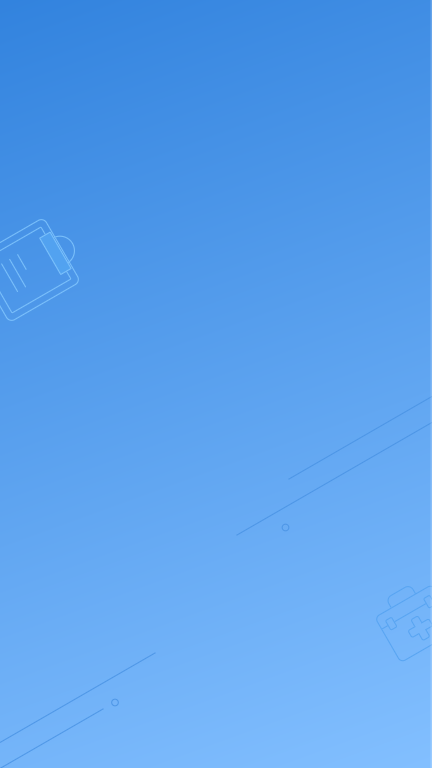
Write a WebGL 1 fragment shader that draws this background.

```glsl
precision highp float;
// Blue diagonal gradient with faint line art: a tilted clipboard at the left,
// a first-aid case at the right, and thin slanted lines with small rings.
// Every shape is a distance function on a canvas measuring 432 by 768 units.
uniform vec2 u_resolution;

const vec2 CANVAS = vec2(432.0, 768.0);
const vec2 SLANT = vec2(0.866, 0.5);      // shared 30 degree direction
const float HALF_STROKE = 0.55;

// Coordinates around a centre, with x running along the slant
vec2 toSlanted(vec2 p, vec2 center) {
  vec2 d = p - center;
  return vec2(dot(d, SLANT), dot(d, vec2(-SLANT.y, SLANT.x)));
}

float roundBox(vec2 p, vec2 halfSize, float radius) {
  vec2 q = abs(p) - halfSize + radius;
  return length(max(q, 0.0)) + min(max(q.x, q.y), 0.0) - radius;
}

float segment(vec2 p, vec2 a, vec2 b) {
  vec2 d = b - a;
  return length(p - a - d * clamp(dot(p - a, d) / dot(d, d), 0.0, 1.0));
}

float slantLine(vec2 p, vec2 start, float len) {
  return segment(p, start, start + SLANT * len);
}

float ring(vec2 p, vec2 center, float radius) {
  return abs(length(p - center) - radius);
}

float fill(float d, float pixel) {
  return clamp(0.5 - d / pixel, 0.0, 1.0);
}

float stroke(float d, float pixel) {
  return fill(d - HALF_STROKE, pixel);
}

// Metal plate of the clipboard
float clipPlate(vec2 q) {
  return roundBox(q - vec2(33.4, 0.0), vec2(6.0, 21.0), 0.5);
}

// Clipboard outlines: board, paper, written lines and the round grip
float clipboard(vec2 q) {
  float d = abs(roundBox(q, vec2(41.0, 37.0), 6.0));
  d = min(d, abs(roundBox(q, vec2(34.0, 30.0), 1.0)));
  for (int i = 0; i < 3; i++) {
    float x = -18.5 + 9.25 * float(i);
    float low = i == 2 ? 1.0 : -14.0;
    d = min(d, segment(q, vec2(x, 17.5), vec2(x, low)));
  }
  d = max(d, -clipPlate(q));
  float grip = max(ring(q, vec2(38.6, 0.0), 14.5), 39.4 - q.x);
  return min(d, min(grip, abs(clipPlate(q))));
}

// First-aid case outlines: body, handle, seam, latches and cross
float aidCase(vec2 q) {
  float body = abs(roundBox(q, vec2(33.0, 26.0), 5.0));
  float handle = abs(roundBox(q - vec2(0.0, 26.0), vec2(14.0, 11.0), 6.0));
  handle = max(handle, 26.0 - q.y);
  vec2 latchPos = vec2(abs(q.x) - 22.0, q.y - 12.5);
  float latch = roundBox(latchPos, vec2(3.5, 5.5), 1.5);
  float seam = segment(q, vec2(-33.0, 12.5), vec2(33.0, 12.5));
  seam = max(seam, -latch);
  vec2 c = q - vec2(1.0, -6.0);
  float cross = min(roundBox(c, vec2(12.0, 4.0), 2.0),
                    roundBox(c, vec2(4.0, 12.0), 2.0));
  float d = min(min(body, handle), min(seam, abs(latch)));
  return min(d, abs(cross));
}

// Two pairs of slanted lines, each pair with one ring
float slantedLines(vec2 p) {
  float d = slantLine(p, vec2(289.0, 289.0), 180.0);
  d = min(d, slantLine(p, vec2(237.0, 233.0), 240.0));
  d = min(d, slantLine(p, vec2(155.0, 115.0), -190.0));
  d = min(d, slantLine(p, vec2(103.0, 59.0), -130.0));
  d = min(d, ring(p, vec2(285.5, 240.5), 3.3));
  return min(d, ring(p, vec2(115.0, 65.5), 3.3));
}

// Gradient running from the upper left to the lower right
vec3 background(vec2 p) {
  vec2 axis = vec2(0.342, -0.94);
  float span = dot(abs(axis), CANVAS);
  float t = dot(p - vec2(0.0, CANVAS.y), axis) / span;
  return mix(vec3(0.195, 0.512, 0.87), vec3(0.512, 0.75, 1.0), t);
}

void main() {
  vec2 p = gl_FragCoord.xy / u_resolution * CANVAS;
  float pixel = CANVAS.x / u_resolution.x;
  vec3 paleBlue = vec3(0.52, 0.79, 1.0);
  vec3 plateBlue = vec3(0.33, 0.65, 0.95);
  vec3 lineBlue = vec3(0.28, 0.57, 0.89);
  vec3 caseBlue = vec3(0.32, 0.63, 0.94);
  vec3 rimWhite = vec3(0.95, 0.97, 1.0);

  vec2 boardPos = toSlanted(p, vec2(26.5, 498.0));
  vec2 casePos = toSlanted(p, vec2(416.5, 144.5));
  vec3 color = background(p);
  color = mix(color, lineBlue, 0.8 * stroke(slantedLines(p), pixel));
  color = mix(color, caseBlue, 0.8 * stroke(aidCase(casePos), pixel));
  color = mix(color, plateBlue, 0.8 * fill(clipPlate(boardPos), pixel));
  color = mix(color, paleBlue, 0.8 * stroke(clipboard(boardPos), pixel));

  // Thin pale rim along the right border
  float rim = fill(CANVAS.x - 1.5 - p.x, pixel);
  color = mix(color, rimWhite, 0.21 * rim);
  gl_FragColor = vec4(color, 1.0);
}
```
